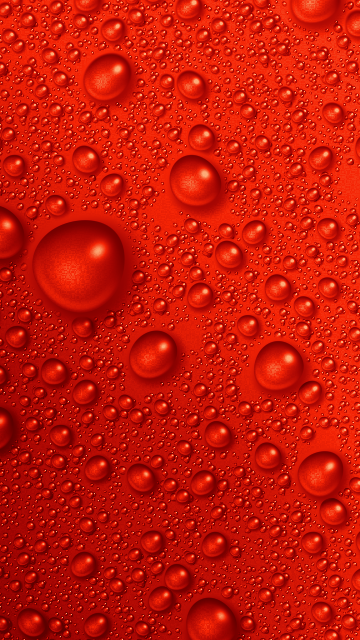
Give the GLSL for this texture, as a WebGL 1 fragment shader.

```glsl
precision highp float;
// Water drops of many sizes on a glossy red sheet lit from the upper right.
// Rotated cellular grids, fine to coarse, each shade their nearest drop;
// everything is one scalar tone that a colour ramp turns into red light.
uniform vec2 u_resolution;

// Tone ramp: tones 0 to 5, dark to light
const vec3 MAROON  = vec3(0.49, 0.00, 0.00);
const vec3 CRIMSON = vec3(0.64, 0.02, 0.01);
const vec3 RED     = vec3(0.79, 0.07, 0.02);
const vec3 SCARLET = vec3(0.96, 0.14, 0.02);
const vec3 CORAL   = vec3(0.96, 0.38, 0.21);
const vec3 CREAM   = vec3(0.99, 0.67, 0.47);

// Lengths are in canvas widths
const vec2  HERO_POS    = vec2(0.225, 1.045);
const float HERO_RADIUS = 0.128;
const float FINEST_CELL = 0.0175;
const float CELL_GROWTH = 1.94;
const float SHADOW      = 1.9;
const vec2  SHADOW_SHIFT = vec2(0.22, -0.20);
const vec2  GLOW_POS    = vec2(-0.20, -0.14);
const vec2  GLINT_POS   = vec2(0.42, 0.32);

float hash(vec2 p) {
  return fract(sin(dot(p, vec2(127.1, 311.7))) * 43758.5);
}

vec3 ramp(float t) {
  vec3 c = mix(MAROON, CRIMSON, clamp(t, 0.0, 1.0));
  c = mix(c, RED, clamp(t - 1.0, 0.0, 1.0));
  c = mix(c, SCARLET, clamp(t - 2.0, 0.0, 1.0));
  c = mix(c, CORAL, clamp(t - 3.0, 0.0, 1.0));
  c = mix(c, CREAM, clamp(t - 4.0, 0.0, 1.0));
  return c * (1.0 + 0.25 * clamp(t, -1.0, 0.0));
}

// Sheet brightness: diagonal light with soft uneven bands
float sheetTone(vec2 p) {
  float bands = sin(p.x * 5.0 + p.y * 3.0) * sin(p.y * 4.0 - p.x * 2.0 + 1.0);
  float corner = smoothstep(0.75, 0.0, length(p - vec2(0.0, 1.75)));
  float light = 0.3 + 2.1 * p.x + 1.25 * p.y + 0.3 * bands + 0.8 * corner;
  return min(light, 3.0 + 0.2 * (light - 3.0));
}

// Paints one drop; d is the offset from its centre in radii
float paintDrop(float tone, float sheet, vec2 d, float edge, float spark, float spread, float grain) {
  float r = length(d);
  float t = mix(sheet, tone, smoothstep(1.05, 1.3, r));
  t -= SHADOW * (1.0 - smoothstep(0.75, 1.4, length(d - SHADOW_SHIFT)));

  // Body: lit lower left, dark upper rim, thin bright lower rim, glint
  vec2 g = d - GLOW_POS;
  float body = mix(sheet, 2.2, 0.4) - 1.7 + (2.9 + grain) * exp(-2.6 * dot(g, g));
  float up = dot(d, vec2(0.35, 0.94));
  body -= 1.1 * smoothstep(0.65, 1.0, r) * smoothstep(-0.4, 0.7, up);
  body += 1.2 * smoothstep(0.68, 0.86, r) * smoothstep(1.0, 0.9, r) * smoothstep(0.2, -0.8, up);
  vec2 h = d - GLINT_POS;
  body += spark * exp(-dot(h, h) / (spread * spread));
  return mix(t, body, 1.0 - smoothstep(1.0 - edge, 1.0 + edge, r));
}

// Uneven outline for a drop
vec2 wobble(vec2 d, float seed) {
  return d + 0.06 * sin(d.yx * 2.0 + seed * 6.28);
}

// Nearest drop of a layer: offset from its centre, radius, seed
vec4 nearestDrop(vec2 p, float layer) {
  float cell = FINEST_CELL * pow(CELL_GROWTH, layer);
  float angle = 0.45 + layer * 1.1;
  mat2 turn = mat2(cos(angle), sin(angle), -sin(angle), cos(angle));
  vec2 q = turn * p / cell + layer * 17.0;
  float coverage = 0.82 - 0.03 * layer * layer;
  float best = 100.0;
  vec4 drop = vec4(9.0, 9.0, 0.01, 0.0);
  for (int j = -1; j <= 1; j++) {
    for (int i = -1; i <= 1; i++) {
      vec2 c = floor(q) + vec2(float(i), float(j));
      if (hash(c + 51.9) > coverage) continue;
      float seed = hash(c + 3.7);
      vec2 jitter = vec2(hash(c + 11.3), hash(c + 29.1)) - 0.5;
      vec2 offset = (q - c - 0.5 - 0.5 * jitter) * turn * cell;
      float radius = cell * mix(0.18 + 0.012 * layer, 0.34 - 0.01 * layer, seed);
      float r = length(offset) / radius;
      bool clear = length(p - offset - HERO_POS) > HERO_RADIUS * 1.12 + radius;
      if (clear && r < best) {
        best = r;
        drop = vec4(offset, radius, seed);
      }
    }
  }
  return drop;
}

void main() {
  vec2 p = gl_FragCoord.xy / u_resolution.x;
  // Focus softens toward the top
  float blur = 0.7 / u_resolution.x + 0.004 * smoothstep(1.3, 1.8, p.y);
  float grain = 0.9 * (hash(floor(p * 288.0)) - 0.5);
  float sheet = sheetTone(p);
  float tone = sheet + 0.4 * grain;

  for (int i = 0; i < 5; i++) {
    float layer = float(i);
    vec4 drop = nearestDrop(p, layer);
    if (length(drop.xy) > 2.0 * drop.z) continue;
    // Keep drops apart from those of the two coarsest layers
    bool room = true;
    for (int j = 3; j < 5; j++) {
      if (j <= i) continue;
      vec4 big = nearestDrop(p - drop.xy, float(j));
      if (length(big.xy) < 1.12 * big.z + drop.z) room = false;
    }
    if (!room) continue;
    vec2 d = wobble(drop.xy / drop.z, drop.w);
    float edge = min(blur / drop.z, 0.45);
    tone = paintDrop(tone, sheet, d, edge, 5.0 - 0.3 * layer, 0.38 - 0.035 * layer, grain);
  }
  vec2 hero = wobble((p - HERO_POS) / HERO_RADIUS, 0.3);
  tone = paintDrop(tone, sheet, hero, blur / HERO_RADIUS, 3.6, 0.2, grain);
  gl_FragColor = vec4(ramp(tone), 1.0);
}
```
